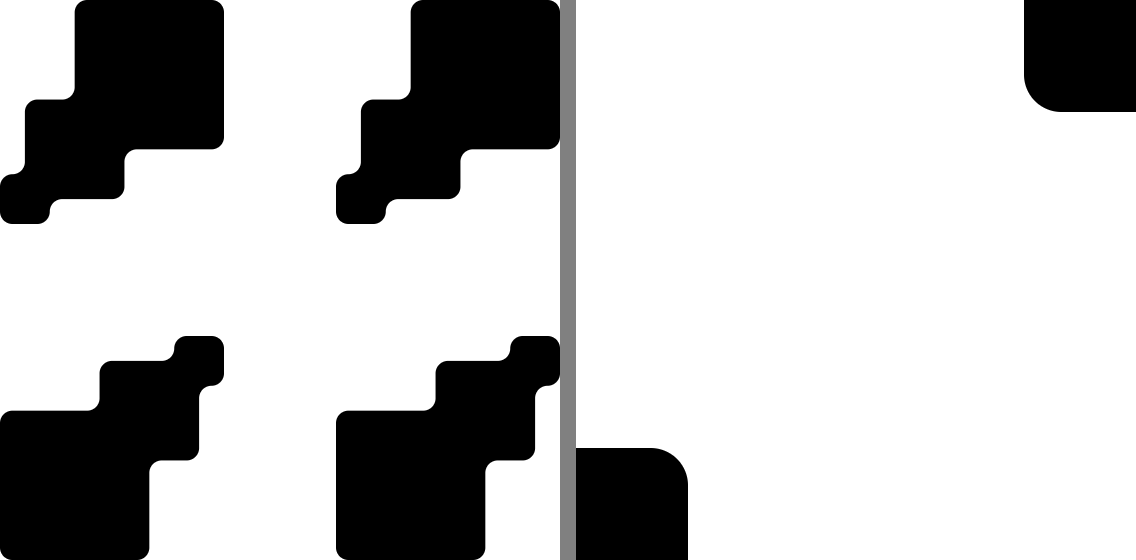
Left, the full canvas; right, a detail of the centre.
Reproduce this pattern procedurally as a three.js fragment shader.

```glsl
// Stepped black motifs on white, two across and two down: each is a diagonal
// chain of three overlapping squares, with outer and inner corners rounded.
// Built from box distances plus fillets; the lower row is turned half round.

varying vec2 vUv;

const vec3 PAPER = vec3(1.0);
const vec3 INK = vec3(0.0);
const float GRID_UNITS = 22.5;   // canvas width in grid units
const float PITCH = 13.5;        // distance between motif origins
const float MOTIF_SIZE = 9.0;
const float CORNER_RADIUS = 0.5; // shared by outer and inner corners

// Square spanning lo to hi on both axes, with rounded corners.
float roundedSquare(vec2 p, float lo, float hi) {
  vec2 q = abs(p - 0.5 * (lo + hi)) - 0.5 * (hi - lo) + CORNER_RADIUS;
  return length(max(q, 0.0)) + min(max(q.x, q.y), 0.0) - CORNER_RADIUS;
}

// Fills an inner corner that opens to the upper left.
float fillet(vec2 p, vec2 corner) {
  vec2 q = p - corner;
  vec2 side = abs(q) - CORNER_RADIUS;
  float hollow = CORNER_RADIUS - length(q - vec2(-CORNER_RADIUS, CORNER_RADIUS));
  return max(max(side.x, side.y), hollow);
}

float steppedMotif(vec2 p) {
  // Fold across the diagonal, so only the upper-left side needs fillets.
  p = vec2(min(p.x, p.y), max(p.x, p.y));
  float d = roundedSquare(p, 0.0, 2.0);
  d = min(d, roundedSquare(p, 1.0, 5.0));
  d = min(d, roundedSquare(p, 3.0, MOTIF_SIZE));
  d = min(d, fillet(p, vec2(1.0, 2.0)));
  return min(d, fillet(p, vec2(3.0, 5.0)));
}

void main() {
  // Cell borders run through the middle of the gaps.
  vec2 grid = vUv * GRID_UNITS;
  vec2 cell = floor((grid + 0.5 * (PITCH - MOTIF_SIZE)) / PITCH);
  vec2 local = grid - cell * PITCH;

  // Half turn for the lower row.
  if (cell.y < 0.5) local = MOTIF_SIZE - local;

  float edgeWidth = fwidth(grid.x);
  float coverage = clamp(0.5 - steppedMotif(local) / edgeWidth, 0.0, 1.0);
  gl_FragColor = vec4(mix(PAPER, INK, coverage), 1.0);
}
```
